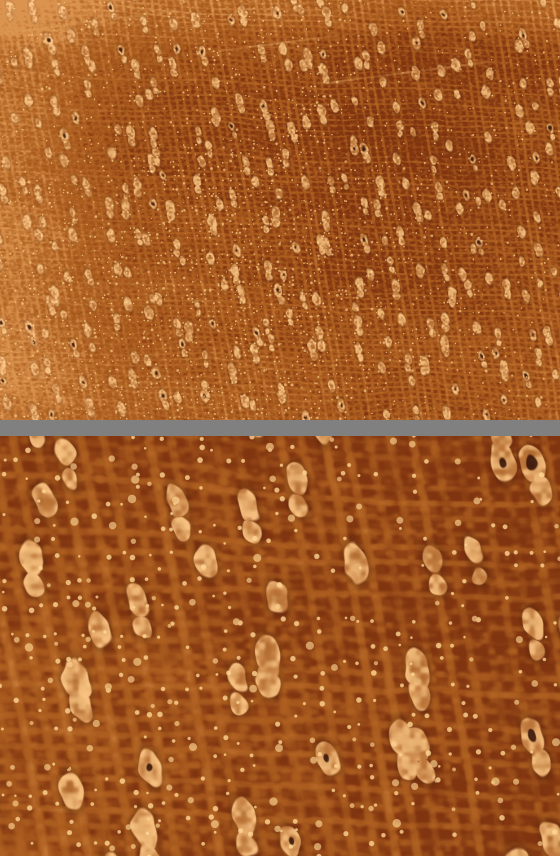
Top: the whole. Bottom: its middle third, enlarged.
A WebGL 2 fragment shader for this texture:

```glsl
#version 300 es
precision highp float;
// Polished end grain of a brown hardwood: pale pores, fine rays, growth lines and dust.
uniform vec2 u_resolution;
out vec4 fragColor;

vec3 hash3(vec2 p) {
    vec3 h = fract(p.xyx * vec3(0.1031, 0.1030, 0.0973));
    h += dot(h, h.yxz + 33.33);
    return fract((h.xxy + h.yzz) * h.zyx);
}

float noise(vec2 p) {
    vec2 i = floor(p), f = fract(p);
    f = f * f * (3.0 - 2.0 * f);
    float low = mix(hash3(i).x, hash3(i + vec2(1, 0)).x, f.x);
    float high = mix(hash3(i + vec2(0, 1)).x, hash3(i + vec2(1, 1)).x, f.x);
    return mix(low, high, f.y);
}

float fbm(vec2 p) {
    float sum = 0.0, amp = 0.5;
    for (int i = 0; i < 4; i++) {
        sum += amp * noise(p);
        p = p * 2.03 + 17.1;
        amp *= 0.5;
    }
    return sum;
}

float ellipse(vec2 d, vec2 r) {
    return (length(d / r) - 1.0) * r.x;
}

// Soft line through the middle of each unit cell, with its own strength.
float gridLine(float t) {
    float strength = 0.45 + 0.55 * hash3(vec2(floor(t), 7.0)).x;
    return strength * (1.0 - smoothstep(0.06, 0.34, abs(fract(t) - 0.5)));
}

// x: distance to the nearest pore, y: distance to its open hole.
vec2 pores(vec2 q) {
    vec2 size = vec2(0.060, 0.066), cell = floor(q / size), best = vec2(1.0);
    for (int j = -1; j <= 1; j++)
    for (int i = -1; i <= 1; i++) {
        vec2 id = cell + vec2(i, j);
        vec3 a = hash3(id + 41.0), b = hash3(id + 113.0);
        if (b.x > 0.9) continue;
        vec2 d = q - (id + 0.5 + 0.85 * (a.xy - 0.5)) * size;
        vec2 r = vec2(0.0068, 0.0100) + vec2(0.0035, 0.0070) * a.z;
        float body = ellipse(d, r);
        if (b.y > 0.58) {
            vec2 next = vec2((b.z - 0.5) * 0.008, -0.021);
            body = min(body, ellipse(d - next, r * vec2(0.85, 0.75)));
        }
        float hole = b.z > 0.83 ? ellipse(d, vec2(0.0030, 0.0044) * (0.7 + 0.6 * b.y)) : 1.0;
        best = min(best, vec2(body, hole));
    }
    return best;
}

// Bright dust: one small dot in some of the cells.
float dust(vec2 p, float size, float density) {
    vec2 id = floor(p / size);
    vec3 h = hash3(id + 271.0);
    float r = size * (0.09 + 0.12 * h.z);
    float d = length(p - (id + 0.25 + 0.5 * h.xy) * size) - r;
    float edge = 0.7 / u_resolution.y;
    return step(hash3(id + 531.0).x, density) * (1.0 - smoothstep(-edge, edge, d));
}

void main() {
    vec2 p = gl_FragCoord.xy / u_resolution.y;
    float px = 1.0 / u_resolution.y;
    vec2 q = vec2(p.x + 0.19 * p.y - 0.03 * p.x * p.y, p.y);

    // Broad lighting: dark heart on the right, glow at the left and top
    float tone = 0.09 + 0.52 * length((p - vec2(0.95, 0.64)) * vec2(0.75, 0.95));
    tone += 0.36 * smoothstep(0.82, 1.02, p.y + 0.05 * (noise(p * 4.0) - 0.5));
    tone += 0.30 * (1.0 - smoothstep(0.0, 0.32, p.x));
    tone += 0.38 * (fbm(vec2(p.x * 2.2, p.y * 9.0 + p.x)) - 0.47);

    // Rays and growth lines woven into a mesh
    float focus = 0.55 + 0.45 * smoothstep(0.1, 0.55, p.x);
    float rays = gridLine((q.x + 0.006 * noise(p * 7.0)) / 0.0172);
    float bend = 0.022 * noise(p * vec2(4.0, 6.0)) + 0.004 * noise(p * 28.0);
    float rings = gridLine((p.y + 0.04 * p.x + bend) / 0.0128);
    float mesh = max(rays, rings * 0.85) + 0.2 * rays * rings;
    tone += focus * 0.40 * (mesh - 0.36);
    tone += 0.34 * (noise(p * vec2(170.0, 230.0)) - 0.5) + 0.26 * (fbm(p * 75.0) - 0.47);

    vec3 color = mix(vec3(0.50, 0.205, 0.06), vec3(0.67, 0.365, 0.12), smoothstep(-0.08, 0.5, tone));
    color = mix(color, vec3(0.86, 0.58, 0.31), smoothstep(0.42, 1.12, tone));

    // Faint slanted scratches
    for (int i = 0; i < 3; i++) {
        vec2 d = p - vec2(0.38, -0.06) * float(i) - vec2(0.0, 0.92);
        float span = smoothstep(-0.02, 0.03, d.x) * (1.0 - smoothstep(0.36, 0.46, d.x));
        float line = 1.0 - smoothstep(0.0006, 0.0022 + px, abs(d.y - 0.13 * d.x));
        color = mix(color, vec3(0.88, 0.63, 0.35), 0.55 * span * line * noise(p * 30.0));
    }

    // Pores with a ragged edge, a shaded rim and mottled filling
    vec2 pore = pores(q + 0.004 * (vec2(noise(p * 95.0), noise(p * 95.0 + 50.0)) - 0.5));
    float blur = px + 0.0016 * (1.0 - focus);
    color *= 1.0 - 0.13 * (1.0 - smoothstep(0.0, 0.005, pore.x));
    float grain = noise(p * 210.0) * 0.6 + noise(p * 110.0 + 9.0) * 0.4;
    vec3 filling = mix(vec3(0.74, 0.46, 0.22), vec3(0.96, 0.75, 0.49), smoothstep(0.15, 0.75, grain));
    filling += 0.05 * smoothstep(-0.006, -0.001, pore.x) + 0.06 * (tone - 0.4);
    color = mix(color, filling, 0.9 * (1.0 - smoothstep(-blur, blur, pore.x)));
    color = mix(color, vec3(0.20, 0.07, 0.03), 0.88 * (1.0 - smoothstep(-px, px, pore.y)));

    // Dust gathers in the lower middle
    float density = 0.05 + 0.24 * exp(-5.0 * dot(p - vec2(0.58, 0.34), p - vec2(0.58, 0.34)));
    float specks = max(dust(p, 0.0105, density), 0.8 * dust(p + 0.37, 0.0160, density * 0.7));
    color = mix(color, vec3(1.0, 0.84, 0.58), 0.8 * specks);

    fragColor = vec4(clamp(color, 0.0, 1.0), 1.0);
}
```
